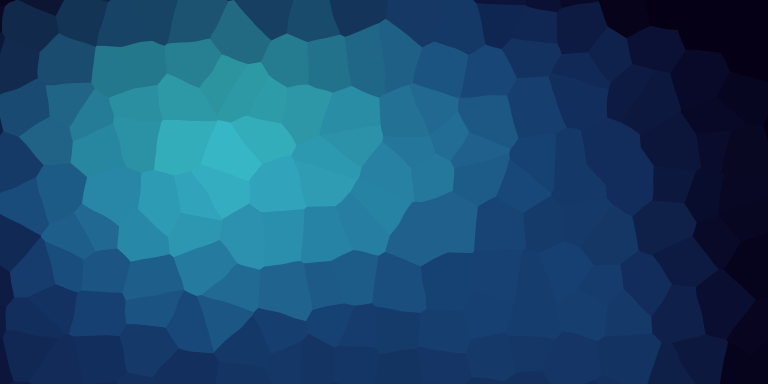
A WebGL 2 fragment shader for this background:

```glsl
#version 300 es
precision highp float;
// Faceted Voronoi mosaic: a teal glow fading through blue into a near-black right side.

#define CELLS 9.0                    // cells per canvas height
#define JITTER 0.88                  // scatter of the cell seeds
#define SHADE 0.32                   // random tone change per cell
#define WOBBLE 0.007                 // bend of the cell borders
#define GLOW_CENTER vec2(0.56, 0.583)
#define GLOW_FALLOFF 4.8

uniform vec2 u_resolution;
out vec4 fragColor;

// Palette from darkest to brightest
const vec3 RAMP[8] = vec3[8](
    vec3(0.02, 0.00, 0.08), vec3(0.04, 0.06, 0.19),
    vec3(0.07, 0.17, 0.34), vec3(0.09, 0.27, 0.45),
    vec3(0.13, 0.41, 0.56), vec3(0.16, 0.55, 0.65),
    vec3(0.20, 0.66, 0.73), vec3(0.22, 0.73, 0.79));

vec2 hash2(vec2 p) {
    vec3 q = fract(p.xyx * vec3(0.1031, 0.1030, 0.0973));
    q += dot(q, q.yzx + 33.33);
    return fract((q.xx + q.yz) * q.zy);
}

float noise(vec2 p) {
    vec2 i = floor(p), f = fract(p);
    f = f * f * (3.0 - 2.0 * f);
    float low = mix(hash2(i).x, hash2(i + vec2(1, 0)).x, f.x);
    float high = mix(hash2(i + vec2(0, 1)).x, hash2(i + vec2(1, 1)).x, f.x);
    return mix(low, high, f.y);
}

// Brightness as a position on the ramp, 0 to 7
float lightLevel(vec2 p) {
    // Lopsided elliptical glow with a long tail to the right
    vec2 d = p - GLOW_CENTER;
    vec2 radius = vec2(d.x > 0.0 ? 1.0 : 0.64, d.y > 0.0 ? 0.55 : 0.53);
    float glow = 7.0 - GLOW_FALLOFF * length(d / radius);

    // Broad blue floor that darkens toward the borders
    float base = 2.7;
    base -= 2.6 * smoothstep(1.5, 2.1, p.x + 0.2 * (p.y - 0.25));
    base -= 1.0 * smoothstep(0.5, 1.0, p.y);
    base -= 0.5 * (1.0 - smoothstep(0.0, 0.15, p.y));
    base -= 0.6 * (1.0 - smoothstep(0.0, 0.4, p.x));

    float border = min(p.x, 1.0 - p.y);
    return max(glow, base) - 0.6 * (1.0 - smoothstep(0.0, 0.12, border));
}

vec3 cellColor(vec2 seed, vec2 id) {
    vec2 p = seed / CELLS;
    float level = lightLevel(p) + SHADE * (hash2(id + 71.0).x - 0.5);
    level = clamp(level, 0.0, 6.999);
    int i = int(level);
    vec3 color = mix(RAMP[i], RAMP[i + 1], fract(level));
    // Greener at the upper left, bluer below
    float tint = smoothstep(0.4, 1.0, p.y) * (1.0 - smoothstep(0.6, 1.4, p.x));
    color.b *= mix(1.03, 0.89, tint);
    return color;
}

void main() {
    vec2 p = gl_FragCoord.xy / u_resolution.y;
    vec2 bend = vec2(noise(p * 22.0), noise(p * 22.0 + 50.0)) - 0.5;
    vec2 g = (p + WOBBLE * bend) * CELLS;

    // Nearest and second nearest seeds
    float d1 = 1e3, d2 = 1e3;
    vec2 seed1 = g, seed2 = g, id1 = g, id2 = g;
    for (int y = -2; y <= 2; y++) {
        for (int x = -2; x <= 2; x++) {
            vec2 id = floor(g) + vec2(x, y);
            vec2 seed = id + 0.5 + JITTER * (hash2(id + 17.0) - 0.5);
            float d = distance(g, seed);
            if (d < d1) {
                d2 = d1; seed2 = seed1; id2 = id1;
                d1 = d; seed1 = seed; id1 = id;
            } else if (d < d2) {
                d2 = d; seed2 = seed; id2 = id;
            }
        }
    }

    // Blend the two cells across one pixel at their shared border
    float edge = dot(0.5 * (seed1 + seed2) - g, normalize(seed2 - seed1));
    float pixel = CELLS / u_resolution.y;
    float own = clamp(0.5 + edge / pixel, 0.5, 1.0);
    vec3 color = mix(cellColor(seed2, id2), cellColor(seed1, id1), own);

    fragColor = vec4(color, 1.0);
}
```
